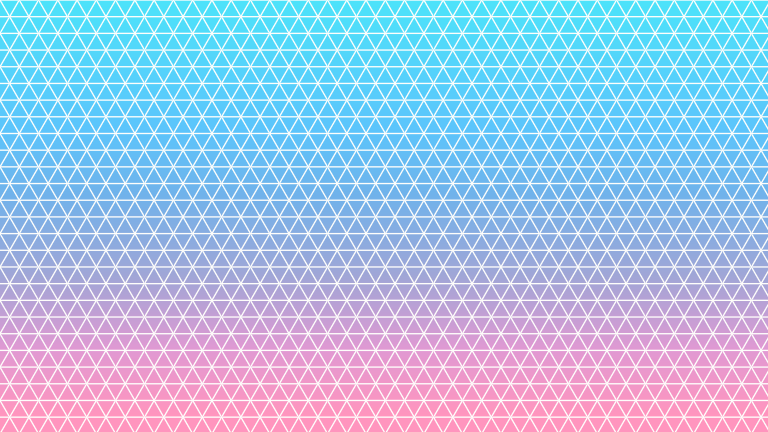
Give the GLSL for this pattern, as a Shadertoy shader.

```glsl
// A white grid of equilateral triangles over a vertical cyan-blue-pink gradient.
// Three families of parallel lines, 60 degrees apart, are repeated with fract;
// the nearest line gives the distance, and its pixel coverage smooths the edge.

const float SIDE = 0.0446;              // triangle side, in canvas heights
const float ROW = SIDE * 0.8660254;     // triangle height, also the line spacing
const float LINE_WIDTH = 0.0031;        // in canvas heights
const vec3 LINE_COLOR = vec3(0.995, 0.995, 0.985);

// Gradient stops from bottom to top: colour in rgb, height in a
const int STOP_COUNT = 6;
const vec4 STOPS[STOP_COUNT] = vec4[](
    vec4(1.00, 0.585, 0.745, 0.04),
    vec4(0.88, 0.60, 0.825, 0.19),
    vec4(0.63, 0.65, 0.84, 0.36),
    vec4(0.44, 0.70, 0.92, 0.55),
    vec4(0.36, 0.77, 0.985, 0.70),
    vec4(0.30, 0.89, 0.98, 1.00)
);

vec3 backgroundGradient(float height) {
    vec3 color = STOPS[0].rgb;
    for (int i = 1; i < STOP_COUNT; i++) {
        float t = (height - STOPS[i - 1].a) / (STOPS[i].a - STOPS[i - 1].a);
        color = mix(color, STOPS[i].rgb, clamp(t, 0.0, 1.0));
    }
    return color;
}

// Distance to the nearest grid line; p starts at the top left, y pointing down
float triangleGridDistance(vec2 p) {
    float row = p.y / ROW;
    float column = p.x / SIDE;
    vec3 families = vec3(row, column + 0.5 * row, column - 0.5 * row);
    vec3 toLine = abs(fract(families + 0.5) - 0.5) * ROW;
    return min(toLine.x, min(toLine.y, toLine.z));
}

// Share of a pixel covered by a line centred at the given distance
float lineCoverage(float distanceToLine, float pixel) {
    float halfWidth = 0.5 * LINE_WIDTH;
    float nearEdge = max(distanceToLine - 0.5 * pixel, -halfWidth);
    float farEdge = min(distanceToLine + 0.5 * pixel, halfWidth);
    return clamp((farEdge - nearEdge) / pixel, 0.0, 1.0);
}

void mainImage(out vec4 fragColor, in vec2 fragCoord) {
    float pixel = 1.0 / iResolution.y;
    vec2 uv = fragCoord * pixel;

    float gridDistance = triangleGridDistance(vec2(uv.x, 1.0 - uv.y));
    float grid = lineCoverage(gridDistance, pixel);

    vec3 color = mix(backgroundGradient(uv.y), LINE_COLOR, grid);
    fragColor = vec4(color, 1.0);
}
```
